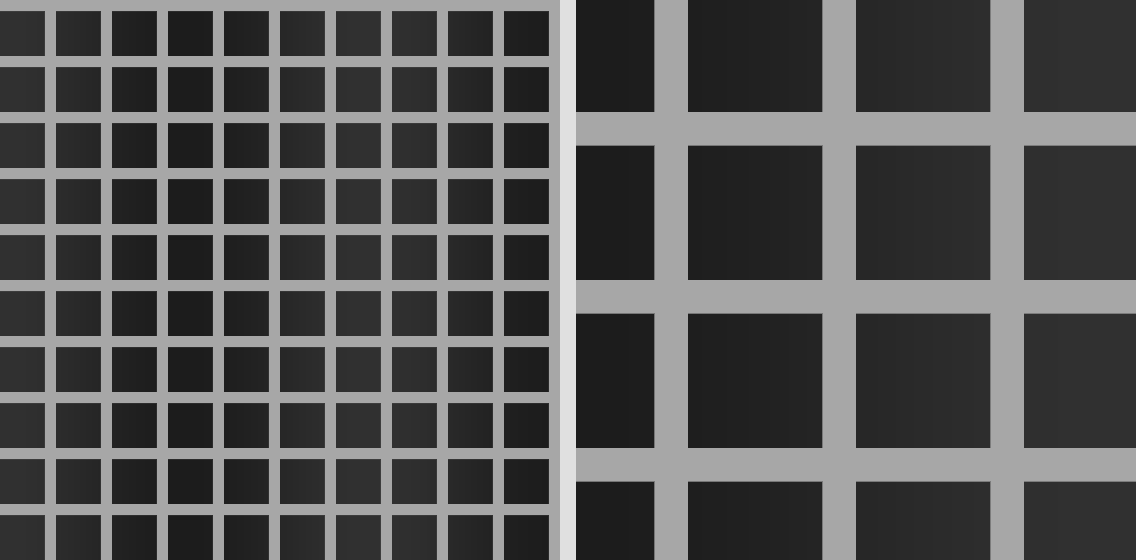
Left, the full canvas; right, a detail of the centre.
A WebGL 1 fragment shader for this pattern:

```glsl
precision highp float;
// Grey grid of ten by ten dark square panes, shaded by soft vertical bands.

uniform vec2 u_resolution;

// Signed distance to a square pane, in cell units; negative inside.
float paneDistance(vec2 cell) {
  vec2 fromCentre = abs(fract(cell + 0.1) - 0.5);
  return max(fromCentre.x, fromCentre.y) - 0.4;
}

// Light at the left, then dark, light and dark; it resets under the last bar.
float bandShade(float x) {
  return 0.15 + 0.04 * cos(9.42478 * x);
}

void main() {
  vec2 uv = gl_FragCoord.xy / u_resolution;
  float pixel = 10.0 / min(u_resolution.x, u_resolution.y);

  // Panes over the flat grey bars
  float pane = 1.0 - smoothstep(-0.5 * pixel, 0.5 * pixel, paneDistance(uv * 10.0));
  gl_FragColor = vec4(vec3(mix(0.655, bandShade(uv.x), pane)), 1.0);
}
```
